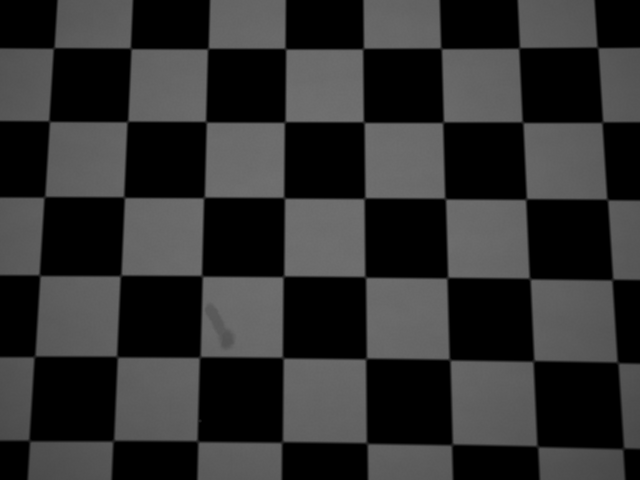
Give the GLSL for this pattern, as a Shadertoy shader.

```glsl
// Dim grey and black checkerboard sheet seen in slight perspective, with soft edges and faint stains.

const vec3 PAPER = vec3(0.435);
const float EDGE_BLUR = 0.03;   // half width of an edge, in cells

float hash(vec2 p) {
    vec3 q = fract(p.xyx * vec3(0.1031, 0.1030, 0.0973));
    q += dot(q, q.yzx + 33.33);
    return fract((q.x + q.y) * q.z);
}

vec2 gradient(vec2 cell) {
    float angle = 6.28318 * hash(cell);
    return vec2(cos(angle), sin(angle));
}

float gradientNoise(vec2 p) {
    vec2 i = floor(p), f = fract(p);
    vec2 w = f * f * f * (f * (f * 6.0 - 15.0) + 10.0);
    vec2 e = vec2(1.0, 0.0);
    float a = dot(gradient(i), f);
    float b = dot(gradient(i + e.xy), f - e.xy);
    float c = dot(gradient(i + e.yx), f - e.yx);
    float d = dot(gradient(i + e.xx), f - e.xx);
    return mix(mix(a, b, w.x), mix(c, d, w.x), w.y);
}

float fbm(vec2 p) {
    float sum = 0.0, amp = 0.5;
    for (int i = 0; i < 4; i++) {
        sum += amp * gradientNoise(p);
        p = p * 2.03 + 17.1;
        amp *= 0.5;
    }
    return sum;
}

// Maps the canvas (height units, y down) to board cells: perspective plus a slight lens bow.
vec2 boardCoord(vec2 p) {
    float cellWidth = 0.1598 + 0.018 * p.y;
    float u = (p.x - 0.5964 + 0.0085 * p.y) / cellWidth;
    u -= 0.0015 * u * u;
    float y = p.y - 0.0006 * u * u * (p.y - 0.373) - 0.0024 * u * (p.y - 0.1024);
    float v = 1.0763 * (y - 0.1024) / (0.1598 + 0.018 * y);
    return vec2(u, v);
}

// Square wave of period two with ramps of the given half width, from -1 to 1.
float softSquareWave(float x, float blur) {
    float f = fract(x);
    float side = 1.0 - 2.0 * mod(floor(x), 2.0);
    return side * clamp(min(f, 1.0 - f) / blur, 0.0, 1.0);
}

// Paper coverage; the ink spreads a little over each edge.
float checker(vec2 board, vec2 blur) {
    float s = softSquareWave(board.x, blur.x) * softSquareWave(board.y, blur.y);
    return smoothstep(-0.7, 1.0, s);
}

float segmentDistance(vec2 p, vec2 a, vec2 b) {
    vec2 pa = p - a, ba = b - a;
    return length(pa - ba * clamp(dot(pa, ba) / dot(ba, ba), 0.0, 1.0));
}

// Smeared fingerprint, wider at its lower end.
float smudge(vec2 p, vec2 a, vec2 b, float radius) {
    vec2 q = p + 0.012 * vec2(fbm(p * 40.0), fbm(p * 40.0 + 9.0));
    float streak = smoothstep(radius, radius * 0.4, segmentDistance(q, a, b));
    float blob = smoothstep(radius * 1.5, radius * 0.5, length((q - b) * vec2(1.0, 0.8)));
    return max(0.75 * streak, blob);
}

float paperTone(vec2 p, vec2 board) {
    float creases = 0.035 * fbm(p * vec2(5.0, 17.0) + 3.0);
    float mottling = 0.03 * fbm(p * 28.0);
    float grain = 0.025 * gradientNoise(p * 190.0);
    float cellTone = 0.02 * (hash(floor(board) + 40.0) - 0.5);
    return 1.0 + creases + mottling + grain + cellTone;
}

void mainImage(out vec4 fragColor, in vec2 fragCoord) {
    vec2 p = vec2(fragCoord.x, iResolution.y - fragCoord.y) / iResolution.y;
    vec2 board = boardCoord(p);
    vec2 blur = max(vec2(EDGE_BLUR), fwidth(board));

    // Uneven light, brightest above the middle
    vec2 fromLight = p - vec2(0.66, 0.42);
    float light = 1.0 - 0.48 * dot(fromLight, fromLight);

    vec3 color = PAPER * light * paperTone(p, board);
    color *= 1.0 - 0.2 * smudge(p, vec2(0.437, 0.642), vec2(0.472, 0.706), 0.016);
    color *= checker(board, blur);

    // Pale fleck on the ink
    float fleck = smoothstep(0.005, 0.001, length(p - vec2(0.417, 0.877)));
    color += 0.1 * fleck;

    fragColor = vec4(color, 1.0);
}
```
